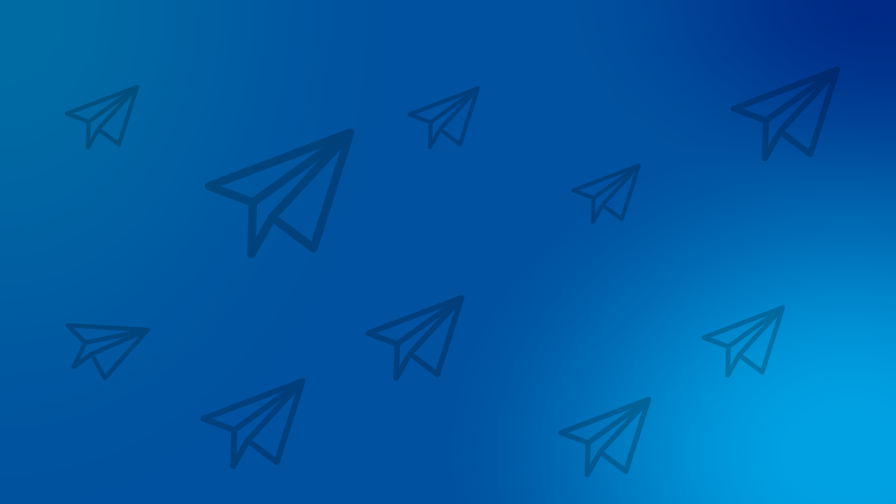
A WebGL 2 fragment shader for this background:

```glsl
#version 300 es
precision highp float;

#define COLUMNS 5
#define ROWS 2
#define JITTER vec2(0.10, 0.06)
#define SIZE_MIN 0.125
#define SIZE_MAX 0.205
#define LEAD_SIZE 0.28
#define TILT 0.42
#define STROKE 0.03
#define INK_ALPHA 0.22

uniform vec2 u_resolution;
out vec4 fragColor;

const vec3 BASE = vec3(0.0, 0.318, 0.622);
const vec3 TEAL = vec3(0.0, 0.420, 0.640);
const vec3 NAVY = vec3(0.0, 0.165, 0.520);
const vec3 CYAN = vec3(0.0, 0.630, 0.885);

vec3 hash32(vec2 p) {
    vec3 q = fract(p.xyx * vec3(0.1031, 0.1030, 0.0973));
    q += dot(q, q.yzx + 33.33);
    return fract((q.xxy + q.yzz) * q.zyx);
}

float segment(vec2 p, vec2 a, vec2 b) {
    vec2 ab = b - a;
    return length(p - a - ab * clamp(dot(p - a, ab) / dot(ab, ab), 0.0, 1.0));
}

// Outline of a folded paper plane, one unit wide
float paperPlane(vec2 p) {
    const vec2 nose = vec2(0.50, 0.43), wing = vec2(-0.50, 0.05);
    const vec2 notch = vec2(-0.19, -0.065), keel = vec2(-0.20, -0.43);
    const vec2 fold = vec2(-0.053, -0.17), flap = vec2(0.24, -0.39);
    const vec2 path[9] = vec2[9](nose, wing, notch, nose, flap, fold, keel, notch, nose);
    float d = segment(p, fold, nose);
    for (int i = 0; i < 8; i++) d = min(d, segment(p, path[i], path[i + 1]));
    return d - STROKE;
}

// Soft elliptical falloff
float glow(vec2 p, vec2 center, vec2 radii, float core) {
    return 1.0 - smoothstep(core, 1.0, length((p - center) / radii));
}

vec3 backdrop(vec2 p, float aspect) {
    vec3 color = mix(BASE, TEAL, glow(p, vec2(0.0, 1.0), vec2(0.85, 1.10), 0.0));
    color = mix(color, NAVY, glow(p, vec2(aspect - 0.03, 1.0), vec2(0.65, 0.42), 0.0));
    return mix(color, CYAN, glow(p, vec2(aspect - 0.09, 0.10), vec2(0.85, 0.68), 0.1));
}

// Staggered, jittered columns of planes
float planes(vec2 p, float aspect) {
    float d = 1e3;
    for (int c = 0; c < COLUMNS; c++) {
        for (int r = 0; r < ROWS; r++) {
            vec3 rnd = hash32(vec2(c, r) + 7.0);
            vec2 center = vec2(aspect * (0.13 + 0.18 * float(c)),
                               0.79 - 0.20 * float(c % 2) - 0.45 * float(r));
            center += (rnd.xy - 0.5) * JITTER;
            bool lead = c == 1 && r == 0;
            float size = lead ? LEAD_SIZE : mix(SIZE_MIN, SIZE_MAX, rnd.z);
            float angle = c == 0 && r == 1 ? TILT : 0.0;
            mat2 turn = mat2(cos(angle), sin(angle), -sin(angle), cos(angle));
            d = min(d, paperPlane(turn * (p - center) / size) * size);
        }
    }
    return d;
}

void main() {
    float aspect = u_resolution.x / u_resolution.y;
    vec2 p = gl_FragCoord.xy / u_resolution.y;
    float edge = 0.75 / u_resolution.y;
    float ink = 1.0 - smoothstep(-edge, edge, planes(p, aspect));
    fragColor = vec4(backdrop(p, aspect) * (1.0 - INK_ALPHA * ink), 1.0);
}
```
